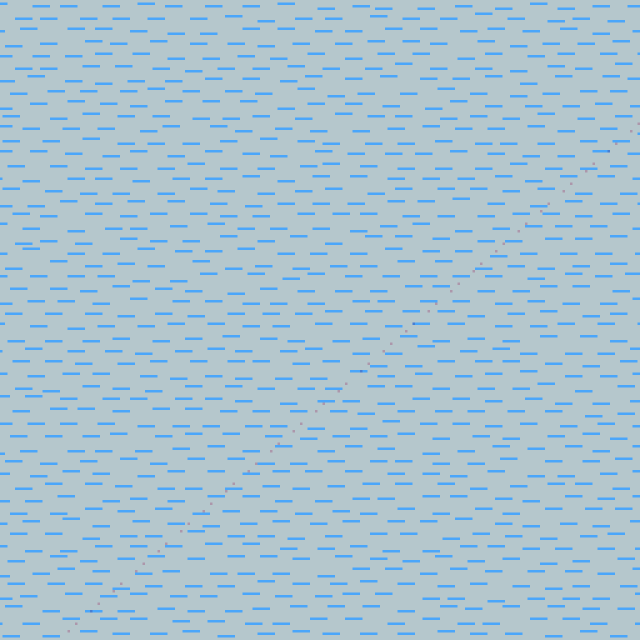
Write a WebGL 1 fragment shader that draws this pattern.

```glsl
precision highp float;
// Staggered, jittered blue dashes on pale grey-blue, crossed by a faint dotted diagonal.

uniform vec2 u_resolution;

const float GRID = 256.0;                  // fine units across the canvas
const vec2 REPEATS = vec2(18.0, 52.0);     // dashes across, rows down
const vec2 DASH_SIZE = vec2(7.0, 1.0);     // in fine units
const vec2 JITTER = vec2(2.5, 1.4);        // largest shift in fine units
const vec2 DOT_PITCH = vec2(9.0, 8.0);     // step of the dotted diagonal
const vec2 DOT_START = vec2(27.0, 3.0);

const vec3 GROUND = vec3(0.71, 0.78, 0.80);
const vec3 BLUE = vec3(0.29, 0.65, 0.98);
const vec3 DOT_TINT = vec3(0.95, 0.76, 0.84);

vec2 hash2(vec2 p) {
  vec2 q = vec2(dot(p, vec2(127.1, 311.7)), dot(p, vec2(269.5, 183.3)));
  return fract(sin(q) * 43758.55);
}

// Smooth coverage of a box given by its lower left corner and size
float boxCoverage(vec2 p, vec2 corner, vec2 size, float pixel) {
  vec2 inside = 0.5 * size - abs(p - corner - 0.5 * size);
  vec2 cover = clamp(inside / pixel + 0.5, 0.0, 1.0);
  return cover.x * cover.y;
}

// Brick layout of dashes, each shifted and snapped to the fine grid
float dashField(vec2 p, float pixel) {
  vec2 pitch = GRID / REPEATS;
  float row = floor(p.y / pitch.y);
  float cover = 0.0;
  for (int j = -1; j <= 1; j++) {
    float y = row + float(j);
    float stagger = 0.5 * mod(y, 2.0);
    float column = floor(p.x / pitch.x - stagger);
    for (int i = -1; i <= 1; i++) {
      vec2 cell = vec2(column + float(i), y);
      vec2 center = (cell + vec2(0.5 + stagger, 0.5)) * pitch;
      center += (hash2(cell) * 2.0 - 1.0) * JITTER;
      vec2 corner = floor(center - 0.5 * DASH_SIZE + 0.5);
      cover = max(cover, boxCoverage(p, corner, DASH_SIZE, pixel));
    }
  }
  return cover;
}

// Pairs of single-unit dots repeated along a diagonal
float dottedDiagonal(vec2 p, float pixel) {
  vec2 q = p - DOT_START;
  q -= floor((q.x + 1.0) / DOT_PITCH.x) * DOT_PITCH;
  float first = boxCoverage(q, vec2(0.0), vec2(1.0), pixel);
  float second = boxCoverage(q, vec2(3.0), vec2(1.0), pixel);
  return max(first, second);
}

void main() {
  float shortSide = min(u_resolution.x, u_resolution.y);
  vec2 p = gl_FragCoord.xy / shortSide * GRID;
  float pixel = GRID / shortSide;

  vec3 color = mix(GROUND, BLUE, dashField(p, pixel));
  color *= mix(vec3(1.0), DOT_TINT, dottedDiagonal(p, pixel));
  gl_FragColor = vec4(color, 1.0);
}
```
